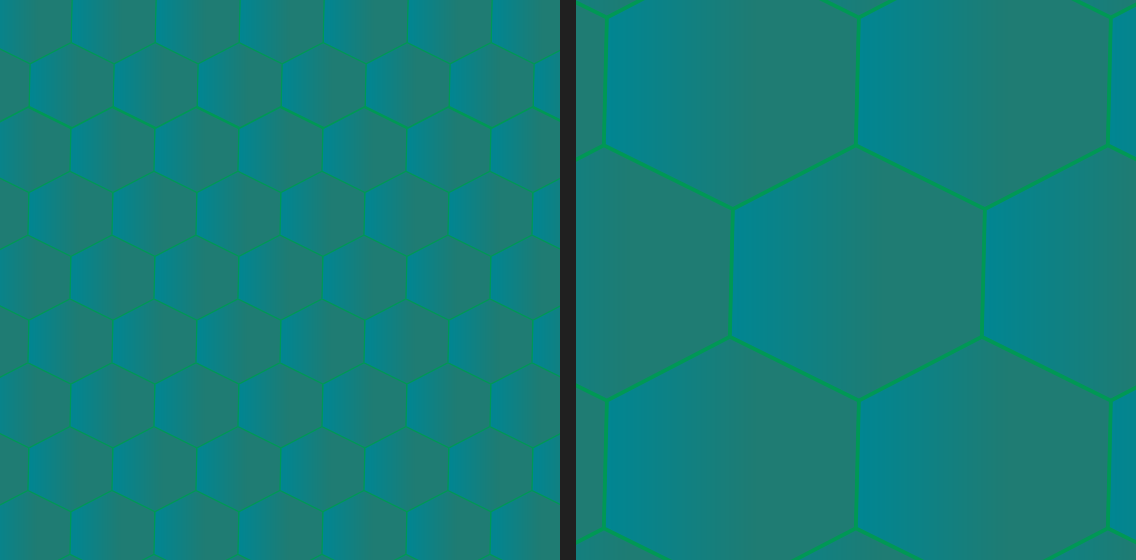
Left: the whole. Right: its middle third, enlarged.
This pattern is drawn by a WebGL 2 fragment shader. Its source:

```glsl
#version 300 es
precision highp float;

uniform vec2 u_resolution;
out vec4 fragColor;

#define PITCH vec2(0.15, 0.114)          // column and row spacing
#define ORIGIN vec2(0.0508, 0.0482)      // centre of the lowest left cell
#define SIDE 0.076                       // length of the upright edges
#define SKEW 0.0009                      // sideways lean of the upright edges
#define LINE_WIDTH 0.0023
#define SEAM_ROW 6.5                     // rows above this are displaced
#define SEAM_SHIFT vec2(0.0021, 0.0018)
#define FADE_END 0.6                     // part of the cell width that fades
#define TEAL vec3(0.0, 0.525, 0.575)
#define SLATE vec3(0.12, 0.485, 0.45)
#define GROUT vec3(0.0, 0.595, 0.335)

// Signed distance to a pair of opposite edges, one of them running from a to b
float edgePair(vec2 p, vec2 a, vec2 b) {
    vec2 along = normalize(b - a);
    vec2 normal = vec2(-along.y, along.x);
    return abs(dot(p, normal)) - abs(dot(a, normal));
}

// Slightly skewed hexagon, symmetric about its centre
float hexagon(vec2 p) {
    vec2 leftShoulder = vec2(-0.5 * PITCH.x + SKEW, 0.5 * SIDE);
    vec2 apex = vec2(-SKEW, PITCH.y - 0.5 * SIDE);
    vec2 rightShoulder = vec2(0.5 * PITCH.x + SKEW, 0.5 * SIDE);
    float slopes = max(edgePair(p, leftShoulder, apex),
                       edgePair(p, apex, rightShoulder));
    vec2 lowerRight = vec2(0.5 * PITCH.x - SKEW, -0.5 * SIDE);
    return max(slopes, edgePair(p, rightShoulder, lowerRight));
}

// Offset of p from the nearest cell centre in one row
vec2 cellOffset(vec2 p, float row) {
    vec2 q = p - ORIGIN - step(SEAM_ROW, row) * SEAM_SHIFT;
    q -= vec2(0.5 * mod(row, 2.0) * PITCH.x, row * PITCH.y);
    q.x -= PITCH.x * floor(q.x / PITCH.x + 0.5);
    return q;
}

void main() {
    vec2 p = gl_FragCoord.xy / u_resolution.y;
    float pixel = 1.0 / u_resolution.y;

    // Closest cell among the neighbouring rows
    float nearestRow = floor((p.y - ORIGIN.y) / PITCH.y + 0.5);
    float dist = 1.0;
    vec2 local = vec2(0.0);
    for (int i = -1; i <= 1; i++) {
        vec2 q = cellOffset(p, nearestRow + float(i));
        float d = hexagon(q);
        if (d < dist) {
            dist = d;
            local = q;
        }
    }

    // Left to right fade inside the cell
    float across = local.x / PITCH.x + 0.5;
    vec3 fill = mix(TEAL, SLATE, clamp(across / FADE_END, 0.0, 1.0));

    // Grout between the cells
    float grout = smoothstep(-0.6 * pixel, 0.6 * pixel, dist + 0.5 * LINE_WIDTH);
    fragColor = vec4(mix(fill, GROUT, grout), 1.0);
}
```
